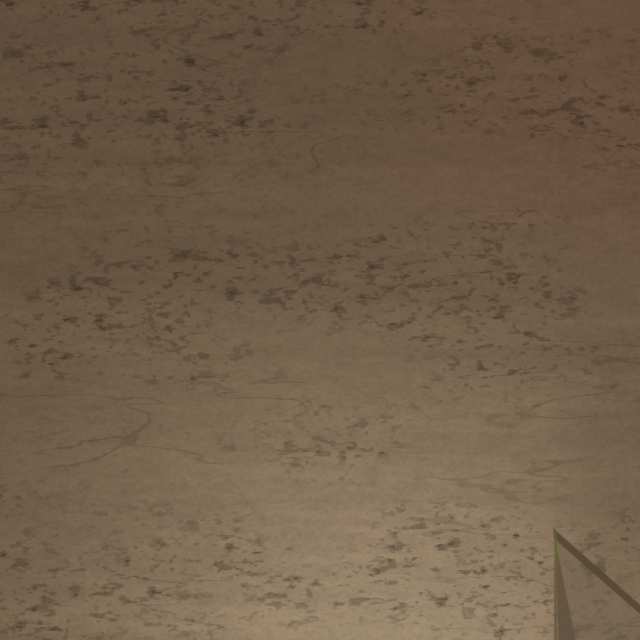
A WebGL 2 fragment shader for this texture:

```glsl
#version 300 es
precision highp float;
// Brown travertine wall lit from below, with a small glass corner at lower right.

uniform vec2 u_resolution;
out vec4 fragColor;

float hash(ivec2 cell) {
  uvec2 q = uvec2(cell) * uvec2(1597334673u, 3812015801u);
  uint n = (q.x ^ q.y) * 1597334673u;
  n = (n ^ (n >> 15)) * 2246822519u;
  return float((n ^ (n >> 13)) >> 8) / 16777216.0;
}

float noise(vec2 p) {
  ivec2 i = ivec2(floor(p));
  vec2 f = fract(p);
  f = f * f * (3.0 - 2.0 * f);
  float low = mix(hash(i), hash(i + ivec2(1, 0)), f.x);
  float high = mix(hash(i + ivec2(0, 1)), hash(i + ivec2(1, 1)), f.x);
  return mix(low, high, f.y);
}

float fbm(vec2 p) {
  float sum = 0.0, amp = 0.5;
  for (int i = 0; i < 4; i++) {
    sum += amp * noise(p);
    p = mat2(1.9, 0.25, -0.25, 1.9) * p + 17.3;
    amp *= 0.5;
  }
  return sum / 0.9375;
}

// Warm light pool rising from the lower edge.
vec3 wallLight(vec2 uv) {
  float d = length((uv - vec2(0.61, -0.08)) * vec2(1.0, 1.1));
  float glow = exp(-3.2 * d * d);
  glow *= 1.0 - 0.28 * smoothstep(0.82, 0.96, uv.x) * smoothstep(0.6, 0.2, uv.y);
  vec3 color = mix(vec3(0.385, 0.307, 0.235), vec3(0.63, 0.55, 0.445), glow);
  float blush = smoothstep(0.4, 1.0, uv.x) * smoothstep(0.5, 0.85, uv.y);
  return color + blush * vec3(0.012, -0.003, -0.006);
}

// Relative brightness of the stone: strata, grain, pits and veins.
float stone(vec2 uv) {
  vec2 p = uv + vec2(0.0, 0.012 * fbm(uv * vec2(4.0, 7.0)));
  float shade = 1.0;
  shade += 0.10 * (fbm(p * vec2(2.5, 24.0)) - 0.5);
  shade += 0.09 * (fbm(p * vec2(26.0, 95.0) + 31.0) - 0.5);
  shade += 0.06 * (noise(p * vec2(190.0, 260.0)) - 0.5);

  // Pits gather in loose horizontal clusters, denser at upper left.
  float cluster = smoothstep(0.42, 0.68, fbm(p * vec2(4.0, 11.0) + 5.0));
  vec2 patchOffset = (uv - vec2(0.27, 0.74)) / vec2(0.24, 0.17);
  cluster = min(1.0, cluster + 0.45 * exp(-dot(patchOffset, patchOffset)));
  vec2 tilted = vec2(p.x + 0.3 * p.y, p.y - 0.12 * p.x);
  float coarse = fbm(tilted * vec2(42.0, 85.0) + 9.0);
  float fine = fbm(tilted * vec2(85.0, 150.0) + 63.0);
  shade -= 0.19 * cluster * smoothstep(0.60, 0.77, coarse);
  shade -= 0.15 * (0.2 + 0.8 * cluster) * smoothstep(0.58, 0.76, fine);

  // Broken hairline veins running almost level.
  float ridge = abs(fbm(p * vec2(5.0, 22.0) + 40.0) - 0.5);
  float broken = smoothstep(0.52, 0.72, noise(p * vec2(7.0, 13.0) + 21.0));
  shade -= 0.09 * broken * smoothstep(0.022, 0.004, ridge);

  // Pale bedding bands.
  float band = smoothstep(0.62, 0.8, noise(vec2(p.x * 1.5, p.y * 38.0) + 77.0));
  return shade + 0.025 * band;
}

float fill(float d) {
  float pixel = 1.0 / u_resolution.y;
  return smoothstep(pixel, -pixel, d);
}

void main() {
  vec2 uv = gl_FragCoord.xy / u_resolution;
  vec3 color = wallLight(uv) * stone(uv);

  // Glass pane below a sloping bar.
  vec2 q = uv - vec2(0.868, 0.168);
  float slope = (q.y + 0.88 * q.x) / 1.332;
  float pane = fill(max(-q.x, slope));
  vec3 glass = vec3(0.47, 0.40, 0.32) * mix(1.0, stone(uv), 0.35);
  color = mix(color, glass, 0.8 * pane);

  // Narrow shadow widening downward inside the pane.
  float drop = -q.y - 0.015;
  float sliver = max(0.03 * drop - q.x, q.x - 0.205 * drop);
  color = mix(color, vec3(0.38, 0.315, 0.245), 0.85 * fill(sliver));

  // Sloping bar and upright edge with a green glint.
  float bar = max(abs(slope + 0.003) - 0.0055, -q.x - 0.003);
  color = mix(color, vec3(0.34, 0.275, 0.215), 0.9 * fill(bar));
  float edge = max(abs(q.x) - 0.0022, q.y);
  float glint = exp(-pow((q.y + 0.028) / 0.014, 2.0));
  vec3 edgeColor = mix(vec3(0.40, 0.35, 0.25), vec3(0.34, 0.43, 0.16), glint);
  color = mix(color, edgeColor, 0.85 * fill(edge));

  fragColor = vec4(color, 1.0);
}
```
